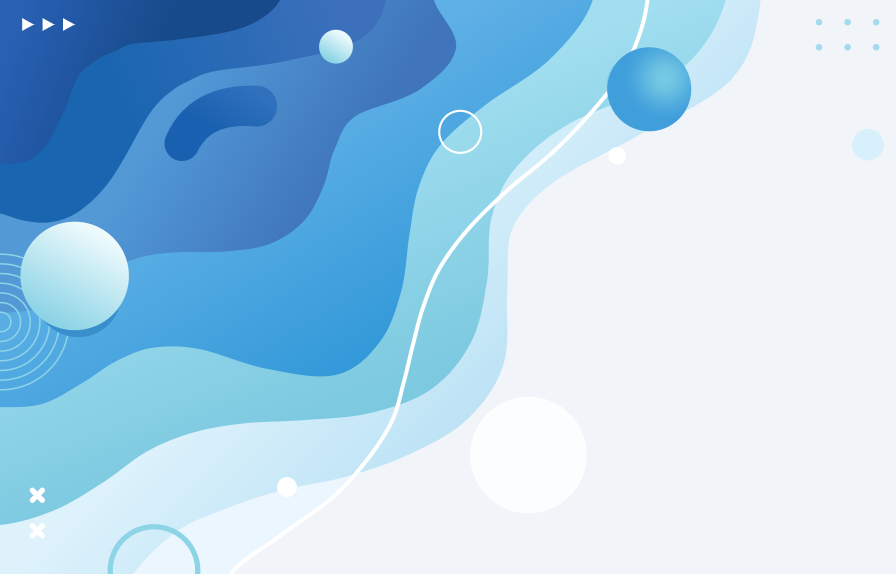
Give the GLSL for this background, as a Shadertoy shader.

```glsl
// Layered blue paper waves around the top left corner, with spheres, rings and dots.
// Each wave is a spline of radius over angle; ornaments are distance functions,
// painted back to front in design units measured rightward and down from that corner.

#define HEIGHT 492.0      // design units per canvas height
#define SPANS 15.0        // spline spans per curve, between 16 knots
#define RIBBON_WIDTH 3.4
#define RIPPLE_GAP 8.3
#define RIPPLE_COUNT 7.0
#define RIPPLE_WIDTH 1.3

const vec3 WHITE = vec3(1.0);
const vec3 PAPER = vec3(0.945, 0.957, 0.973);
const vec3 MIST  = vec3(0.92, 0.965, 0.995);
const vec3 ICE   = vec3(0.84, 0.94, 0.99);
const vec3 AQUA  = vec3(0.55, 0.83, 0.90);

float pixel;

// Knot i of a curve, held at both ends
float knot(mat4 k, int i) {
    i = clamp(i, 0, 15);
    return k[i / 4][i % 4];
}

// Catmull-Rom curve through evenly spaced knots
float spline(mat4 k, float t) {
    t = clamp(t, 0.0, SPANS);
    int i = min(int(t), 14);
    float f = t - float(i);
    float a = knot(k, i - 1), b = knot(k, i), c = knot(k, i + 1), d = knot(k, i + 2);
    return b + 0.5 * f * (c - a + f * (2.0 * a - 5.0 * b + 4.0 * c - d
             + f * (3.0 * (b - c) + d - a)));
}

float slope(mat4 k, float t) {
    return (spline(k, t + 0.05) - spline(k, t - 0.05)) / 0.1;
}

// Signed distance to a wave edge, negative on the corner side
float wave(vec2 p, mat4 k) {
    float spansPerRadian = SPANS / 1.5708;
    float t = atan(p.y, p.x) * spansPerRadian;
    float radius = spline(k, t);
    float tilt = slope(k, t) * spansPerRadian / radius;
    return (length(p) - radius) / sqrt(1.0 + tilt * tilt);
}

// Signed distance to the ribbon's centre line, negative on its left
float ribbon(vec2 p, mat4 k) {
    float spansPerUnit = SPANS / HEIGHT;
    float t = p.y * spansPerUnit;
    float tilt = slope(k, t) * spansPerUnit;
    return (p.x - spline(k, t)) / sqrt(1.0 + tilt * tilt);
}

// Kidney shape: a bent stroke that thickens along its length
float kidney(vec2 p) {
    float d = 1e5;
    for (int i = 0; i <= 24; i++) {
        float t = float(i) / 24.0;
        vec2 centre = mix(mix(vec2(156, 123), vec2(172, 88), t),
                          mix(vec2(172, 88), vec2(220, 91), t), t);
        d = min(d, length(p - centre) - mix(15.0, 17.5, t));
    }
    return d;
}

float disc(vec2 p, vec2 centre, float radius) { return length(p - centre) - radius; }

float ring(vec2 p, vec2 centre, float radius, float width) {
    return abs(disc(p, centre, radius)) - 0.5 * width;
}

// Folds a finite grid of cells onto its first cell
vec2 repeat(vec2 p, vec2 gap, vec2 count) {
    return p - gap * clamp(round(p / gap), vec2(0), count - 1.0);
}

vec3 ramp(vec2 p, vec2 from, vec2 to, vec3 first, vec3 last) {
    vec2 axis = to - from;
    return mix(first, last, clamp(dot(p - from, axis) / dot(axis, axis), 0.0, 1.0));
}

void paint(inout vec3 col, vec3 ink, float d) {
    col = mix(col, ink, clamp(0.5 - d / pixel, 0.0, 1.0));
}

void mainImage(out vec4 fragColor, in vec2 fragCoord) {
    pixel = HEIGHT / iResolution.y;
    vec2 p = vec2(fragCoord.x, iResolution.y - fragCoord.y) * pixel;

    // Curve profiles: wave radii from the top edge round to the left edge
    mat4 pale = mat4(652, 632, 559, 501, 481, 502, 533, 538, 524, 505, 485, 477, 481, 513, 580, 650);
    mat4 aqua = mat4(622, 585, 502, 465, 461, 482, 499, 498, 476, 445, 419, 406, 407, 423, 440, 450);
    mat4 azure = mat4(508, 475, 427, 398, 393, 405, 425, 438, 432, 391, 346, 326, 325, 336, 348, 349);
    mat4 steel = mat4(372, 393, 368, 321, 314, 320, 322, 312, 290, 267, 253, 249, 253, 262, 267, 268);
    mat4 cobalt = mat4(331, 312, 251, 196, 174, 164, 161, 163, 168, 175, 183, 190, 195, 195, 190, 183);
    mat4 navy = mat4(240, 213, 160, 121, 108, 99, 95, 93, 96, 102, 110, 119, 130, 138, 141, 140);
    mat4 path = mat4(555, 547, 531, 505, 473, 434, 401, 377, 363, 354, 346, 336, 315, 285, 240, 198);

    // Waves, outermost first
    float line = ribbon(p, path);
    vec3 col = PAPER;
    paint(col, MIST, line);
    paint(col, ramp(p, vec2(250), vec2(380), vec3(0.87, 0.95, 0.99), vec3(0.74, 0.89, 0.96)), wave(p, pale));
    paint(col, ramp(p, vec2(430, 60), vec2(510, 260), vec3(0.63, 0.87, 0.94), vec3(0.49, 0.79, 0.88)), wave(p, aqua));
    paint(col, ramp(p, vec2(200, 130), vec2(310), vec3(0.37, 0.69, 0.90), vec3(0.20, 0.60, 0.85)), wave(p, azure));
    paint(col, ramp(p, vec2(130, 120), vec2(260, 200), vec3(0.32, 0.60, 0.84), vec3(0.25, 0.46, 0.735)), wave(p, steel));
    paint(col, ramp(p, vec2(100, 90), vec2(300, 10), vec3(0.10, 0.395, 0.69), vec3(0.24, 0.44, 0.735)), wave(p, cobalt));
    paint(col, ramp(p, vec2(10, 20), vec2(130, 65), vec3(0.16, 0.38, 0.71), vec3(0.09, 0.29, 0.54)), wave(p, navy));
    paint(col, ramp(p, vec2(215, 75), vec2(190, 115), vec3(0.19, 0.44, 0.74), vec3(0.10, 0.38, 0.69)), kidney(p));

    // Ribbon, ripples and rings
    paint(col, WHITE, abs(line) - 0.5 * RIBBON_WIDTH);
    float reach = length(p - vec2(1, 276));
    float ripple = clamp(round(reach / RIPPLE_GAP), 1.0, RIPPLE_COUNT) * RIPPLE_GAP;
    paint(col, AQUA, abs(reach - ripple) - 0.5 * RIPPLE_WIDTH);
    paint(col, WHITE, ring(p, vec2(394.5, 113), 18.0, 1.8));
    paint(col, AQUA, ring(p, vec2(132, 489), 37.5, 4.5));

    // Spheres, two of them with an offset shade
    vec3 shine = vec3(0.93, 0.98, 0.99);
    paint(col, vec3(0.22, 0.56, 0.80), disc(p, vec2(67, 252), 37.0));
    paint(col, ramp(p, vec2(84, 200), vec2(42, 274), shine, AQUA), disc(p, vec2(64, 236.5), 46.5));
    paint(col, ramp(p, vec2(293, 29), vec2(280, 50), shine, AQUA), disc(p, vec2(288, 40), 14.5));
    paint(col, vec3(0.50, 0.80, 0.92), disc(p, vec2(547, 73), 27.0));
    float glow = smoothstep(0.0, 38.0, length(p - vec2(570, 67)));
    paint(col, mix(vec3(0.46, 0.79, 0.89), vec3(0.25, 0.62, 0.86), glow), disc(p, vec2(556.5, 76.5), 36.0));
    paint(col, vec3(0.985, 0.993, 0.996), disc(p, vec2(453, 390), 50.0));

    // Small discs and dot grid
    paint(col, WHITE, min(disc(p, vec2(246, 417.5), 8.5), disc(p, vec2(529, 133.5), 7.5)));
    paint(col, ICE, disc(p, vec2(744, 124), 13.5));
    paint(col, vec3(0.64, 0.86, 0.93), length(repeat(p - vec2(702, 19), vec2(24.5, 21.5), vec2(3, 2))) - 2.8);

    // Arrowheads and diagonal crosses
    vec2 arrow = repeat(p - vec2(23, 21), vec2(17.5, 1), vec2(3, 1));
    paint(col, WHITE, max(-arrow.x - 4.0, dot(vec2(arrow.x, abs(arrow.y)), vec2(0.48, 0.88)) - 2.9));
    vec2 arm = repeat(p - vec2(32, 424.5), vec2(1, 30.5), vec2(1, 2));
    arm = abs(vec2(arm.x + arm.y, arm.x - arm.y)) * 0.7071;
    arm = vec2(max(arm.x, arm.y), min(arm.x, arm.y));
    paint(col, WHITE, length(vec2(max(arm.x - 6.0, 0.0), arm.y)) - 2.3);

    fragColor = vec4(col, 1.0);
}
```
